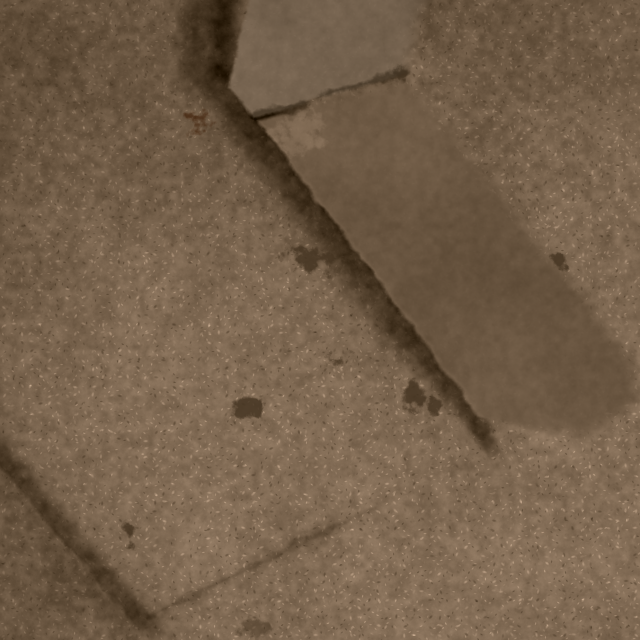
A WebGL 1 fragment shader for this texture:

```glsl
precision highp float;
// Worn speckled stone floor with two raised slabs, soft shadows, grooves and stains.
uniform vec2 u_resolution;

#define SHADE_COLOR vec3(0.22, 0.16, 0.09)
#define STONE_COLOR vec3(0.54, 0.45, 0.36)
#define RUST_COLOR vec3(0.27, 0.15, 0.06)
#define GRAIN_CELLS 72.0
#define GRAIN_STRENGTH 0.50
#define PATCH_STRENGTH 0.26
#define SHADOW_WIDTH 0.066
#define EDGE_ROUGHNESS 0.012

float hash(vec2 p) {
  vec3 q = fract(p.xyx * vec3(0.1031, 0.1030, 0.0973));
  q += dot(q, q.yzx + 33.33);
  return fract((q.x + q.y) * q.z);
}

float noise(vec2 p) {
  vec2 i = floor(p), f = fract(p);
  f = f * f * (3.0 - 2.0 * f);
  return mix(mix(hash(i), hash(i + vec2(1, 0)), f.x),
             mix(hash(i + vec2(0, 1)), hash(i + vec2(1, 1)), f.x), f.y);
}

float fbm(vec2 p) {
  float sum = 0.0, amp = 0.5;
  for (int i = 0; i < 4; i++) {
    sum += amp * noise(p);
    p = mat2(1.6, 1.2, -1.2, 1.6) * p + 7.3;
    amp *= 0.5;
  }
  return sum / 0.9375;
}

// Signed distance to the line a-b, positive on its left
float side(vec2 p, vec2 a, vec2 b) {
  vec2 d = normalize(b - a), q = p - a;
  return d.x * q.y - d.y * q.x;
}

float segment(vec2 p, vec2 a, vec2 b) {
  vec2 d = b - a;
  return length(p - a - d * clamp(dot(p - a, d) / dot(d, d), 0.0, 1.0));
}

// One inside, zero outside, with a soft step between
float fall(float near, float far, float d) { return 1.0 - smoothstep(near, far, d); }

// Coverage of a ragged spot
float blot(vec2 p, float x, float y, float rx, float ry) {
  float d = length((p - vec2(x, y)) / vec2(rx, ry));
  return fall(0.45, 1.25, d + 2.6 * (fbm(p * 62.0) - 0.5));
}

// One randomly turned light or dark fleck in each cell
float flecks(vec2 p) {
  vec2 cell = floor(p);
  float turn = 6.2832 * hash(cell + 5.1), pick = hash(cell + 19.7);
  vec2 q = fract(p) - 0.5 - 0.3 * (vec2(hash(cell), hash(cell + 41.3)) - 0.5);
  q = mat2(cos(turn), sin(turn), -sin(turn), cos(turn)) * q;
  float mask = fall(0.1, 1.0, length(q / vec2(0.36, 0.20)));
  return mask * (smoothstep(0.45, 1.0, pick) - 0.8 * fall(0.0, 0.3, pick));
}

void main() {
  vec2 p = gl_FragCoord.xy / u_resolution;
  float aa = 1.5 / u_resolution.y;
  float rough = EDGE_ROUGHNESS * (fbm(p * 45.0) - 0.5);

  // Floor light, dimmer toward the top and the left
  float tone = 0.91 - 0.30 * smoothstep(0.35, 1.05, p.y)
             - 0.13 * fall(0.0, 0.3, p.x) + 0.10 * smoothstep(0.65, 1.0, p.x) * p.y;

  // Shadow along the long slab, tapering to a tip
  vec2 a = vec2(0.404, 0.811), b = vec2(0.638, 0.876), c = vec2(0.983, 0.44);
  vec2 d = vec2(0.996, 0.375), e = vec2(0.911, 0.316), f = vec2(0.749, 0.349);
  float away = rough - side(p, a, f);
  float along = dot(p - a, normalize(f - a));
  float width = SHADOW_WIDTH * (1.0 - 0.75 * smoothstep(0.35, 0.66, along));
  float extent = smoothstep(-0.12, -0.04, along) * fall(0.59, 0.67, along);
  float gap = abs(away - 0.014 * smoothstep(0.45, 0.66, along));
  tone -= extent * (0.56 * fall(0.25, 1.0, gap / width) + 0.15 * fall(0.0, 0.15, gap)
                  + 0.12 * fall(0.0, 0.012, gap));
  float hollow = segment(p, vec2(0.335, 1.04), vec2(0.322, 0.90)) + rough;
  tone -= 0.52 * fall(0.015, 0.065, hollow);
  float pit = segment(p, vec2(0.358, 1.04), vec2(0.350, 0.89)) + rough;
  tone -= 0.30 * fall(0.005, 0.030, pit);

  // Lower left slab and its shadowed edge
  float corner = side(p, vec2(0.0, 0.272), vec2(0.215, 0.018)) + rough;
  float reach = smoothstep(0.0, 0.06, p.y + 0.25 * p.x - 0.04);
  tone = mix(tone, 0.54, fall(-0.002 - aa, 0.003 + aa, corner) * mix(0.5, 1.0, reach));
  float strip = corner - 0.008;
  tone -= reach * (0.52 * fall(0.004, strip > 0.0 ? 0.034 : 0.012, abs(strip))
                 + 0.10 * fall(0.0, 0.09, abs(strip)));

  // Groove that fades toward the right
  float groove = segment(p, vec2(0.235, 0.038), vec2(0.665, 0.245)) + 1.5 * rough;
  tone -= fall(0.50, 0.67, p.x) * (0.22 * fall(0.0, 0.008, groove) + 0.12 * fall(0.0, 0.03, groove));

  // Two raised slabs as intersections of half planes
  float lower = max(max(side(p, a, b), side(p, b, c)), max(side(p, c, d), side(p, d, e)));
  lower = max(lower, max(side(p, e, f), side(p, f, a))) + rough;
  vec2 g = vec2(0.632, 0.885), h = vec2(0.397, 0.818), k = vec2(0.358, 0.863);
  float upper = max(max(side(p, g, h), side(p, h, k)), side(p, k, vec2(0.39, 1.0))) + rough;
  float soft = mix(0.002, 0.014, smoothstep(0.02, 0.10, -away));
  float onLower = fall(-soft - aa, soft + aa, lower);
  float onUpper = fall(-aa, aa + 0.003, upper)
                * fall(-0.02, 0.015, side(p, vec2(0.665, 1.0), g) + rough);
  tone = mix(tone, 0.61 + 0.12 * fall(0.0, 0.010, abs(away)), onLower);
  tone = mix(tone, 0.76, onUpper);

  // Pale chip and the ragged crack between the slabs
  tone += 0.24 * blot(p, 0.459, 0.792, 0.043, 0.030) * onLower;
  vec2 m = vec2(0.46, 0.832), n = vec2(0.52, 0.857);
  float crack = min(segment(p, h, m), min(segment(p, m, n), segment(p, n, g)));
  tone -= 0.50 * fall(0.0, 0.009, crack + 2.0 * rough);

  // Mottling and grain, calmer on the slabs
  float bare = 1.0 - max(onLower, onUpper);
  float grain = flecks(p * GRAIN_CELLS) + flecks(mat2(0.8, 0.6, -0.6, 0.8) * p * GRAIN_CELLS * 1.5 + 31.0);
  tone += PATCH_STRENGTH * (fbm(p * 9.0) - 0.5) + (0.20 + 0.28 * bare) * (fbm(p * 85.0) - 0.5);
  tone += GRAIN_STRENGTH * grain * (0.12 + 0.88 * bare) * clamp(tone, 0.2, 1.0);

  // Stains
  float stain = max(blot(p, 0.488, 0.594, 0.031, 0.023), blot(p, 0.390, 0.362, 0.023, 0.018));
  stain = max(stain, max(blot(p, 0.645, 0.384, 0.014, 0.020), blot(p, 0.527, 0.436, 0.022, 0.010)));
  stain = max(stain, max(blot(p, 0.681, 0.365, 0.011, 0.011), blot(p, 0.875, 0.590, 0.010, 0.015)));
  stain = max(stain, max(blot(p, 0.204, 0.167, 0.009, 0.017), blot(p, 0.628, 0.885, 0.014, 0.010)));
  tone = mix(tone, 0.12, 0.8 * max(stain, 0.6 * blot(p, 0.400, 0.023, 0.022, 0.016)));

  vec3 color = mix(SHADE_COLOR, STONE_COLOR, max(tone, -0.45));
  color += onUpper * vec3(-0.008, 0.002, 0.010);
  color = mix(color, RUST_COLOR, 0.8 * blot(p, 0.310, 0.814, 0.018, 0.018));
  gl_FragColor = vec4(color, 1.0);
}
```
